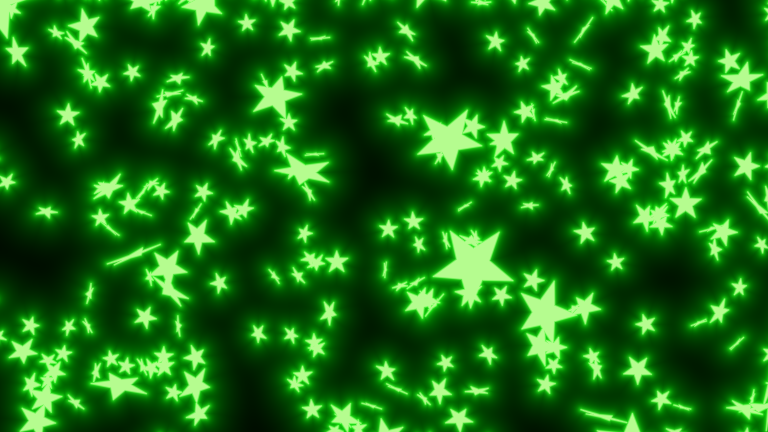
A Shadertoy shader for this background:

```glsl
#define STAR_COUNT 280
#define SMALLEST 0.0185
#define SIZE_FALLOFF 0.36
#define INNER_RATIO 0.41
#define PERSPECTIVE 0.22
#define CROWD_TOP 1.3
#define EDGE_SOFTNESS 0.0028
#define NEAR_REACH 0.007
#define WIDE_REACH 0.05
#define GLOW_MERGE 4.0
#define BODY_COLOR vec3(0.71, 0.99, 0.56)
#define SEED 17.0

const float PI = 3.14159265;

// Four random values from one number
vec4 hash4(float n) {
    vec4 p = fract(vec4(n) * vec4(0.1031, 0.1030, 0.0973, 0.1099));
    p += dot(p, p.wzxy + 33.33);
    return fract((p.xxyz + p.yzzw) * p.zywx);
}

vec2 rotate(vec2 p, float angle) {
    float c = cos(angle), s = sin(angle);
    return vec2(c * p.x - s * p.y, s * p.x + c * p.y);
}

// Corner k of a unit star, tilted about the x axis and projected
vec2 starCorner(int k, float spin, float tilt) {
    float radius = (k & 1) == 0 ? 1.0 : INNER_RATIO;
    float angle = spin + float(k) * PI / 5.0;
    vec2 v = radius * vec2(cos(angle), sin(angle));
    float depth = 1.0 + PERSPECTIVE * v.y * sin(tilt);
    return vec2(v.x, v.y * max(cos(tilt), 0.1)) / depth;
}

// Exact signed distance to the projected star outline
float starDistance(vec2 p, float size, float spin, float tilt) {
    float nearest = 1e5, side = 1.0;
    vec2 a = size * starCorner(9, spin, tilt);
    for (int k = 0; k < 10; k++) {
        vec2 b = size * starCorner(k, spin, tilt);
        vec2 edge = a - b, w = p - b;
        vec2 gap = w - edge * clamp(dot(w, edge) / dot(edge, edge), 0.0, 1.0);
        nearest = min(nearest, dot(gap, gap));
        bvec3 crossing = bvec3(p.y >= b.y, p.y < a.y, edge.x * w.y > edge.y * w.x);
        if (all(crossing) || !any(crossing)) side = -side;
        a = b;
    }
    return side * sqrt(nearest) - 0.001;
}

void mainImage(out vec4 fragColor, in vec2 fragCoord) {
    vec2 uv = fragCoord / iResolution.y;
    float aspect = iResolution.x / iResolution.y;
    float nearest = 1.0, glowSum = 0.0;

    // Scatter the stars, largest first, crowding towards the top
    for (int i = 0; i < STAR_COUNT; i++) {
        float n = float(i);
        vec4 rnd = hash4(n + SEED);
        float size = SMALLEST * pow((n + 0.8) / float(STAR_COUNT), -SIZE_FALLOFF);
        vec2 place = fract(vec2(0.98, 0.86) + n * rnd.xy);
        vec2 center = vec2(aspect * (1.06 * place.x - 0.03),
                           1.04 - 1.08 * pow(place.y, CROWD_TOP));
        vec2 p = uv - center;
        if (length(p) > 1.3 * size + 4.4 * WIDE_REACH) continue;

        float spin = 2.0 * PI * fract(rnd.z * 7.0 + rnd.x);
        float d = starDistance(rotate(p, 2.0 * PI * rnd.z), size, spin, 0.5 * PI * rnd.w);
        nearest = min(nearest, d);
        glowSum += exp(-max(d, 0.0) * GLOW_MERGE / WIDE_REACH);
    }

    // Wide merged haze plus a tight bright rim
    float haze = 0.43 * pow(glowSum, 1.0 / GLOW_MERGE);
    float rim = exp(-max(nearest, 0.0) / NEAR_REACH);
    vec3 color = vec3(0.0, haze, 0.0) + vec3(0.2 * rim * rim, 0.44 * rim, 0.15 * rim * rim);
    color = min(color, BODY_COLOR);

    // Flat pale bodies
    float soft = max(EDGE_SOFTNESS, 0.75 / iResolution.y);
    color = mix(color, BODY_COLOR, smoothstep(soft, -soft, nearest));
    fragColor = vec4(color, 1.0);
}
```
